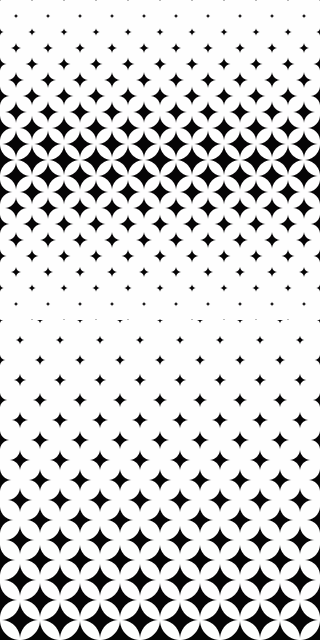
Give the GLSL for this pattern, as a Shadertoy shader.

```glsl
// Two stacked halftone panels of four-pointed stars that swell until their tips meet.

const vec3 PAPER = vec3(0.995);
const vec3 INK = vec3(0.025, 0.02, 0.025);
const float UPPER_ROWS = 20.0;      // star rows per upper panel height
const float LOWER_ROWS = 16.0;      // star rows per lower panel height
const float UPPER_MIN_SIZE = 0.075; // smallest star radius, in row steps
const float LOWER_MIN_SIZE = 0.19;
const float MAX_SIZE = 1.0;         // tips touch at 1

// Centre of the closest star on a staggered grid (column + row is even).
vec2 nearestStar(vec2 p) {
    vec2 diagonal = floor(0.5 * vec2(p.x + p.y, p.x - p.y) + 0.5);
    return vec2(diagonal.x + diagonal.y, diagonal.x - diagonal.y);
}

// Coverage of a star bounded by four inward arcs; both sides of a thin tip count.
float starCoverage(vec2 p, float radius, float pixel) {
    p = abs(p);
    float along = max(radius - max(p.x, p.y), 0.0);
    float across = min(p.x, p.y);
    float nearArc = length(vec2(along, max(radius - across, 0.0))) - radius;
    float farArc = length(vec2(along, radius + across)) - radius;
    vec2 sides = clamp(vec2(nearArc, farArc) / pixel + 0.5, 0.0, 1.0);
    return max(sides.x + sides.y - 1.0, 0.0);
}

void mainImage(out vec4 fragColor, in vec2 fragCoord) {
    // Canvas is one unit wide and two high: one unit square per panel.
    vec2 uv = fragCoord / iResolution.xy * vec2(1.0, 2.0);
    bool upper = uv.y >= 1.0;
    float rows = upper ? UPPER_ROWS : LOWER_ROWS;
    vec2 p = vec2(uv.x, fract(uv.y)) * rows;

    // Upper stars peak in the middle row, lower stars grow downwards.
    vec2 center = nearestStar(p);
    float height = center.y / rows;
    float growth = upper ? 1.0 - abs(2.0 * height - 1.0) : 1.0 - height;
    float smallest = upper ? UPPER_MIN_SIZE : LOWER_MIN_SIZE;
    float radius = mix(smallest, MAX_SIZE, clamp(growth, 0.0, 1.0));

    float pixel = rows / iResolution.x;
    float ink = starCoverage(p - center, radius, pixel);
    fragColor = vec4(mix(PAPER, INK, ink), 1.0);
}
```
